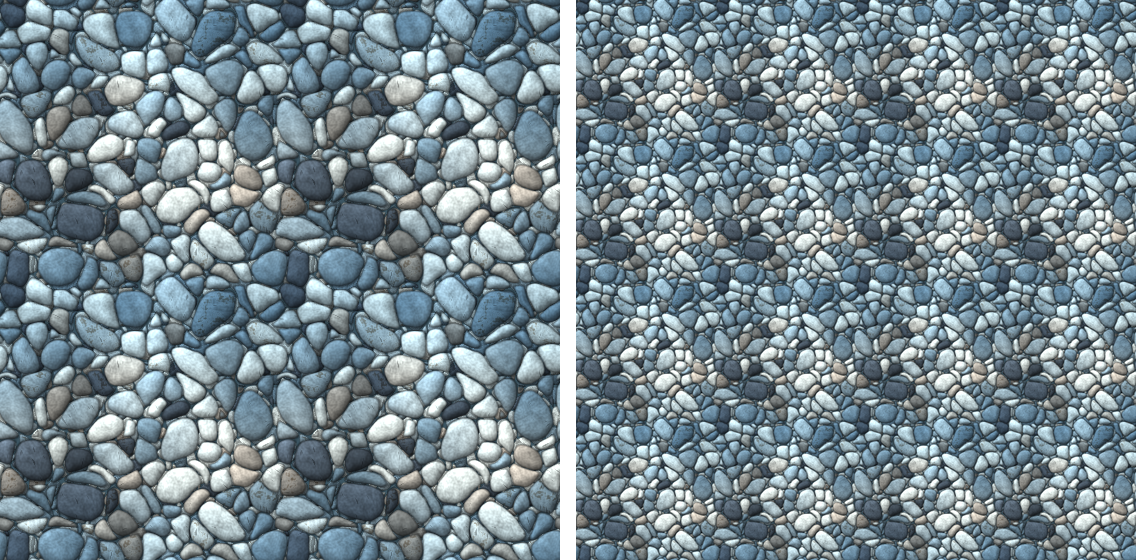
Left, the tile; right, the same tile 2 across and 2 down.
A WebGL 1 fragment shader for this texture:

```glsl
precision highp float;
// Tightly packed blue-grey river pebbles, domed and mottled, in a seamless repeating tile.
uniform vec2 u_resolution;

#define REPEATS 2.0       // tiles across and down
#define PEBBLES 12.0      // pebble cells per tile side (even)
#define GRAVEL 26.0       // filler cells per tile side (even)
#define GAP 0.01          // joint width in cells
#define BULGE 1.25        // steepness of the pebble flanks
#define SIZE_SPREAD 1.3   // weight of the largest pebbles
#define PALE vec3(0.86, 0.91, 0.91)
#define SLATE vec3(0.42, 0.54, 0.62)
#define TAN vec3(0.66, 0.63, 0.59)
#define DARK vec3(0.26, 0.31, 0.36)
#define JOINT vec3(0.23, 0.33, 0.38)
#define LIGHT vec3(-0.32, 0.60, 0.73)

struct Stone { vec2 local; vec2 id; vec2 slope; float edge; };
struct Site { vec2 id; vec2 local; vec2 grad; float power; float weight; };

vec2 hash2(vec2 p) {
  vec3 h = fract(p.xyx * vec3(0.1031, 0.1030, 0.0973));
  h += dot(h, h.yzx + 33.33);
  return fract((h.xx + h.yz) * h.zy);
}

vec2 wrapCell(vec2 c, float period) { return floor(mod(c + 0.5, period)); }

float corner(vec2 cell, vec2 offset, vec2 f, float period) {
  float a = 6.2832 * hash2(wrapCell(cell + offset, period) + 7.0).x;
  return dot(vec2(cos(a), sin(a)), f - offset);
}

// Gradient noise that wraps after a whole number of cells
float gradientNoise(vec2 p, float period) {
  vec2 i = floor(p), f = p - i;
  vec2 u = f * f * f * (f * (f * 6.0 - 15.0) + 10.0);
  float low = mix(corner(i, vec2(0, 0), f, period), corner(i, vec2(1, 0), f, period), u.x);
  float high = mix(corner(i, vec2(0, 1), f, period), corner(i, vec2(1, 1), f, period), u.x);
  return mix(low, high, u.y);
}

// Weighted, stretched distance from p to the pebble centre in one cell
Site siteAt(vec2 p, vec2 cell, float n) {
  Site s;
  s.id = wrapCell(cell, n) + n * 3.0;
  vec2 shape = hash2(s.id + 41.3);
  s.local = p - cell - 0.15 - 0.7 * hash2(s.id);
  s.weight = pow(shape.x, 3.0);
  float a = 6.2832 * shape.y, stretch = 0.2 + 0.28 * hash2(s.id + 83.7).x;
  vec2 axis = stretch * vec2(cos(a), sin(a));
  vec2 bent = 1.07 * s.local + mat2(axis.x, axis.y, axis.y, -axis.x) * s.local;
  s.grad = 2.0 * bent;
  s.power = dot(s.local, bent) - SIZE_SPREAD * s.weight;
  return s;
}

// Convex weighted cells, with corners rounded by a smooth minimum over the neighbours
Stone findStone(vec2 tile, float n) {
  vec2 p = tile * n;
  p += 0.22 * vec2(gradientNoise(p * 0.5, n * 0.5), gradientNoise(p * 0.5 + 3.3, n * 0.5));
  p += 0.05 * vec2(gradientNoise(p * 2.0, n * 2.0), gradientNoise(p * 2.0 + 5.7, n * 2.0));
  vec2 base = floor(p), bestCell = base;
  Site best = siteAt(p, base, n);
  for (int y = -2; y <= 2; y++) for (int x = -2; x <= 2; x++) {
    vec2 cell = base + vec2(x, y);
    Site s = siteAt(p, cell, n);
    if (s.power < best.power) { best = s; bestCell = cell; }
  }
  float sharpness = mix(14.0, 6.0, sqrt(best.weight)), total = 1e-6;
  vec2 slope = vec2(0.0);
  for (int y = -2; y <= 2; y++) for (int x = -2; x <= 2; x++) {
    vec2 cell = base + vec2(x, y);
    if (distance(cell, bestCell) < 0.5) continue;
    Site s = siteAt(p, cell, n);
    vec2 away = s.grad - best.grad;
    float span = max(length(away), 0.3);
    float share = exp(-sharpness * (s.power - best.power) / span);
    total += share;
    slope += share * away / span;
  }
  return Stone(best.local, best.id, slope / total, -log(total) / sharpness - GAP);
}

vec3 paintStone(Stone st, float blueness, float drift) {
  vec2 pick = hash2(st.id + 17.1), kind = hash2(st.id + 59.9);
  // Base colour of each pebble
  vec3 color = mix(SLATE, PALE, smoothstep(0.0, 0.8, pick.x + 0.35 * drift));
  color = mix(color, TAN * (0.75 + 0.45 * pick.x), step(0.88, pick.y) * 0.8);
  color = mix(color, DARK * (0.85 + 0.6 * pick.x), step(pick.y, 0.08));
  color *= mix(vec3(1.06, 1.04, 1.02), vec3(0.86, 0.94, 0.99), blueness) * (1.0 + 0.3 * drift);
  // Mottling, streaks and grain in the pebble's own coordinates
  float a = 6.2832 * kind.x;
  vec2 q = mat2(cos(a), sin(a), -sin(a), cos(a)) * st.local + 5.0 + 40.0 * kind;
  float mottle = gradientNoise(q * 2.2, 512.0) + 0.5 * gradientNoise(q * 5.0, 512.0);
  float streak = gradientNoise(q * vec2(1.8, 8.0), 512.0);
  float grain = gradientNoise(q * 10.0, 1024.0);
  color *= 1.0 + 0.22 * mottle + 0.16 * streak * kind.y + 0.15 * grain;
  float stain = smoothstep(0.0, 0.7, mottle + 0.6 * grain) * step(0.85, kind.y);
  color = mix(color, color * vec3(0.62, 0.57, 0.52), stain);
  color *= 1.0 - 0.3 * smoothstep(0.36, 0.55, streak) * step(0.5, kind.y);
  // Domed lighting and a thin dark rim
  float flank = pow(1.0 - clamp(st.edge / 0.36, 0.0, 1.0), 1.5);
  vec3 normal = normalize(vec3(-st.slope * (BULGE * flank + 0.2), 1.0));
  float lit = max(dot(normal, LIGHT), 0.0);
  float rim = mix(0.7, 1.0, smoothstep(0.0, 0.07, st.edge));
  return color * (0.45 + 0.7 * lit) * rim + 0.03 * pow(lit, 12.0);
}

void main() {
  vec2 tile = fract(gl_FragCoord.xy / u_resolution * REPEATS);
  float pixel = REPEATS / min(u_resolution.x, u_resolution.y);
  // Slow changes of tint and brightness over the tile
  float blueness = 0.5 + 0.5 * cos(6.2832 * (tile.y - 0.88));
  float drift = gradientNoise(tile * 3.0, 3.0) - 0.2 * cos(6.2832 * (tile.x - 0.2));
  Stone filler = findStone(tile, GRAVEL), pebble = findStone(tile, PEBBLES);
  // Small gravel in the joints, shaded by the pebbles above
  float aa = pixel * GRAVEL * 0.7;
  vec3 gravel = paintStone(filler, blueness, drift) * 0.85;
  vec3 color = mix(JOINT, gravel, smoothstep(-aa, aa, filler.edge));
  color *= mix(1.0, 0.6, smoothstep(-0.11, 0.0, pebble.edge));
  aa = pixel * PEBBLES * 0.7;
  color = mix(color, paintStone(pebble, blueness, drift), smoothstep(-aa, aa, pebble.edge));
  gl_FragColor = vec4(clamp(color, 0.0, 1.0), 1.0);
}
```
